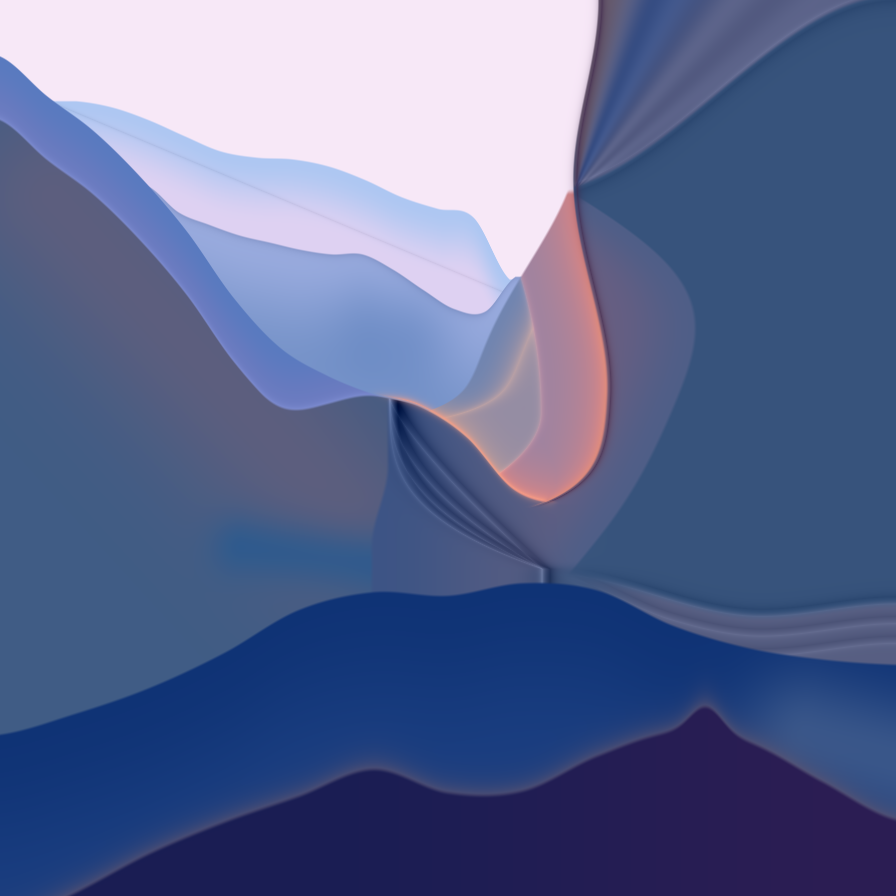
Reproduce this background procedurally as a Shadertoy shader.

```glsl
// Smooth curve through evenly spaced heights on a..b
float curve(float x, float a, float b, float k[13]) {
  float t = clamp((x - a) / (b - a), 0., 1.) * 12.;
  int i = int(min(floor(t), 11.));
  float f = t - float(i);
  float p = k[max(i - 1, 0)], q = k[i], r = k[i + 1], s = k[min(i + 2, 12)];
  return q + .5 * f * (r - p + f * (2. * p - 5. * q + 4. * r - s + f * (3. * (q - r) + s - p)));
}

float cover(float d, float soft) { return smoothstep(-soft, soft, d); }
float glow(float d, float width) { return exp(-abs(d) / width); }

float streak(vec2 p, vec2 a, vec2 b, float radius) {
  vec2 q = p - a, ab = b - a;
  float d = length(q - ab * clamp(dot(q, ab) / dot(ab, ab), 0., 1.)) / radius;
  return exp(-d * d);
}

// Hazy slopes with creases running to the right
vec3 slopes(vec2 p) {
  vec3 c = vec3(.25, .36, .52) - .035 * smoothstep(.3, .75, p.x);
  c = mix(c, vec3(.38, .37, .49), .85 * streak(p, vec2(.06, .78), vec2(.38, .43), .11));
  c = mix(c, vec3(.14, .35, .57), .7 * streak(p, vec2(.27, .39), vec2(.53, .355), .035));
  float right = smoothstep(.6, .75, p.x);
  float d = p.y - .36 + .048 * smoothstep(.61, .85, p.x) - .014 * smoothstep(.85, 1., p.x);
  c = mix(c, vec3(.34, .37, .51), right * cover(-d, .006));
  for (float i = 0.; i < 3.; i++) {
    float e = d + i * .022 * right;
    c += right * (.06 * glow(e, .003) - .05 * glow(e - .008, .005));
  }
  return c;
}

// Streaks fanning out from a pivot
vec3 fan(vec2 q) {
  float a = atan(q.y, q.x) / 1.5708;
  vec3 c = mix(vec3(.34, .37, .52), vec3(.23, .32, .53), smoothstep(.55, .72, a));
  c = mix(c, vec3(.43, .38, .45), smoothstep(.74, .9, a));
  return c + .02 * sin(a * 48.);
}

// Dark cloth whose folds gather at the lower right
vec3 cloth(vec2 p) {
  vec3 c = mix(vec3(.24, .33, .52), vec3(.33, .36, .51), smoothstep(.42, .6, p.x));
  float t = clamp((.555 - p.y) / .19, 0., 1.);
  for (float i = 0.; i < 4.; i++) {
    float d = p.x - .435 - .17 * pow(t, 3.2 - .65 * i);
    c += .09 * (glow(d, .003) - glow(d - .009, .009));
  }
  return c;
}

// Pale sky, ribbon and blue water
vec3 skyAndWater(vec2 p, float px) {
  float ribbon = curve(p.x, .085, .569, float[](.887, .88, .866, .848, .831, .824,
    .822, .814, .799, .78, .767, .757, .688)) - p.y;
  float water = curve(p.x, .165, .5755, float[](.792, .763, .749, .737, .729, .721,
    .716, .716, .699, .676, .655, .652, .691)) - p.y;
  vec3 veil = mix(vec3(.68, .78, .95), vec3(.87, .82, .95), smoothstep(0., .075, ribbon));
  veil -= .05 * glow(p.y - .91 + .42 * p.x, .0015);
  vec3 blue = mix(vec3(.6, .67, .87), vec3(.47, .58, .79), smoothstep(0., .13, water));
  blue = mix(blue, vec3(.4, .53, .76), .6 * streak(p, vec2(.42, .62), vec2(.45, .62), .06));
  blue -= .08 * glow(water, .004);
  return mix(mix(vec3(.97, .91, .97), veil, cover(ribbon, px)), blue, cover(water, px));
}

// Glassy fold with a warm pink inner face
vec3 glass(vec2 p, float left, float right, float hem, float px) {
  vec3 c = mix(vec3(.44, .52, .69), vec3(.58, .55, .64), smoothstep(0., .06, left));
  c += vec3(.16, .08, 0.) * glow(left - .045, .008);
  c = mix(c, vec3(.82, .64, .58), .7 * glow(hem, .022));
  float d = p.y - .54;
  float face = p.x - .604 + d * d * (d > 0. ? 1. : 10.);
  vec3 pink = mix(vec3(.59, .51, .64), vec3(.85, .52, .52), glow(min(right, hem), .035));
  return mix(c, pink, cover(face, px * 2.)) + vec3(.12, .06, .03) * glow(face, .003);
}

// Blue hill, then the indigo ridge
vec3 hills(vec3 c, vec2 p, float px) {
  float hill = curve(p.x, 0., 1., float[](.18, .203, .232, .271, .319, .339,
    .335, .349, .341, .302, .277, .264, .258)) - p.y;
  float ridge = curve(p.x, 0., 1., float[](-.035, .003, .047, .082, .111, .141,
    .115, .117, .156, .182, .172, .128, .085)) - p.y;
  ridge += .029 * exp(-pow(abs(p.x - .788) / .025, 2.));
  vec3 blue = vec3(.06, .2, .46) + .04 * smoothstep(0., .2, hill);
  blue = mix(blue, vec3(.25, .36, .55), .85 * streak(p, vec2(.9, .18), vec2(1.05, .14), .07));
  blue = mix(blue, vec3(.38, .33, .43), .75 * glow(ridge, .013));
  vec3 indigo = vec3(.1 + .07 * smoothstep(.3, 1., p.x), .115, .325);
  return mix(mix(c, blue, cover(hill, px * 1.5)), indigo, cover(ridge, px * 2.5));
}

void mainImage(out vec4 fragColor, in vec2 fragCoord) {
  vec2 p = fragCoord / iResolution.xy;
  float px = 1.2 / iResolution.y;
  // Shared outlines
  float hem = p.y - curve(p.x, 0., .625, float[](.937, .893, .854, .803, .742, .668,
    .612, .581, .56, .546, .512, .454, .437));
  float band = hem + .071 * (1. - smoothstep(.29, .43, p.x));
  float rim = mix(.679, .64, smoothstep(.56, .8, p.y)) + .028 * smoothstep(.8, 1., p.y)
    - .075 * exp((.4375 - p.y) / .03) - p.x;
  float fold = p.x - mix(.535, .645, smoothstep(.57, .84, p.y)) + .1 * exp((.53 - p.y) / .02);
  float turn = 7.44 * (p.y - .363);
  float lobe = .638 + .134 * sin(turn) - .0245 * sin(2. * turn) + .009 * sin(3. * turn) - p.x;
  vec3 c = slopes(p);
  // Translucent lobe
  float mask = cover(lobe, px * 2.) * smoothstep(.5, .62, p.x) * cover(p.y - .365, .01) * cover(.778 - p.y, .008);
  c = mix(c, mix(vec3(.31, .37, .53), vec3(.4, .37, .51), smoothstep(0., .1, lobe)), mask);
  // Cloth below the hem
  mask = cover(p.x - .415 - .018 * smoothstep(.39, .48, p.y), px * 2.) * cover(-hem, px)
    * cover(p.y - .325 + .16 * p.x, .004) * cover(.61 - p.x, .05);
  c = mix(c, cloth(p), mask);
  // Fan above its sweeping edge
  float sweep = p.y - mix(.785, 1.005, smoothstep(.6, 1., p.x));
  mask = smoothstep(.63, .65, p.x);
  c = mix(c, fan(p - vec2(.64, .785)), mask * cover(sweep, px * 2.));
  c += mask * (.07 * glow(sweep - .004, .004) - .05 * glow(sweep + .006, .008));
  // Periwinkle band
  vec3 tint = vec3(.42 - .07 * smoothstep(0., .07, band), .48, .75) + .08 * glow(band, .004);
  c = mix(c, tint, cover(band, px * 1.5) * cover(.43 - p.x, .01));
  // Bowl of sky, water and glass
  mask = cover(fold, px * 1.5) * cover(.786 - p.y, .004);
  tint = mix(skyAndWater(p, px), glass(p, fold, rim, hem, px), mask);
  c = mix(c, tint, cover(hem, px) * cover(rim, px));
  // Warm rim light and dark outline
  float edge = cover(p.y - .438, .006);
  float hemLight = smoothstep(.41, .46, p.x) * cover(.615 - p.x, .01) * glow(hem - .002, .003);
  float light = max(hemLight, edge * glow(rim - .002, .004));
  c = mix(c, vec3(.98, .62, .52), .8 * light * cover(.69 - p.y, .09));
  c = mix(c, vec3(.25, .16, .3), .7 * edge * glow(rim + .004, .0035));
  fragColor = vec4(hills(c, p, px), 1.);
}
```
